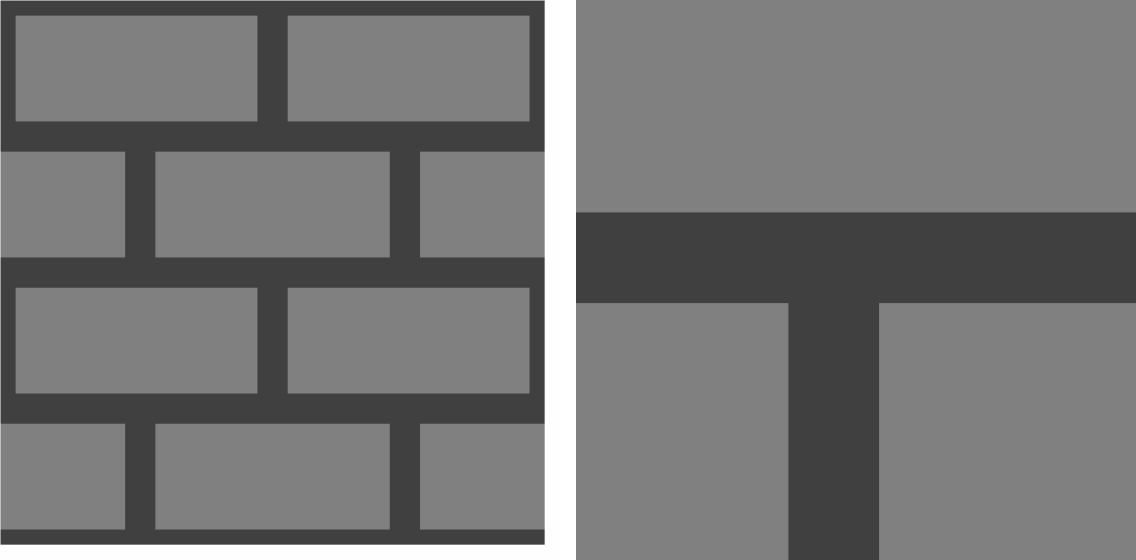
Left: the whole. Right: its middle third, enlarged.
Write a WebGL 1 fragment shader that draws this pattern.

```glsl
precision highp float;

uniform vec2 u_resolution;

// Lengths are fractions of the canvas
const float WALL_SIZE = 0.9717;
const float WALL_INSET = 0.0009;     // gap at the left and top edges
const float ROWS = 4.0;
const float HALF_MORTAR = 0.0270;
const float SHIFTED_JOINT = 0.2363;  // joint to wall centre in shifted rows

const vec3 BRICK_COLOR = vec3(0.502);
const vec3 MORTAR_COLOR = vec3(0.251);
const vec3 MARGIN_COLOR = vec3(0.996);

// Antialiased coverage of the region where the signed distance is negative
float coverage(float signedDistance, float pixel) {
  return clamp(0.5 - signedDistance / pixel, 0.0, 1.0);
}

// Distance to the nearest vertical joint; the wall is mirror symmetric
float jointDistance(float x, float row) {
  float fromCentre = abs(x - 0.5 * WALL_SIZE);
  float straight = min(fromCentre, abs(fromCentre - 0.5 * WALL_SIZE));
  float shifted = abs(fromCentre - SHIFTED_JOINT);
  return mod(row, 2.0) < 0.5 ? straight : shifted;
}

// Distance to the nearest horizontal bed of mortar
float bedDistance(float y) {
  float rowHeight = WALL_SIZE / ROWS;
  float inRow = mod(y, rowHeight);
  return min(inRow, rowHeight - inRow);
}

void main() {
  float pixel = 1.0 / min(u_resolution.x, u_resolution.y);
  vec2 uv = gl_FragCoord.xy / u_resolution;

  // Wall space: origin at the top left, y pointing down
  vec2 wall = vec2(uv.x, 1.0 - uv.y) - WALL_INSET;
  float row = floor(wall.y * ROWS / WALL_SIZE);

  // Bricks are whatever lies beyond half a mortar width from every line
  float acrossJoint = coverage(HALF_MORTAR - jointDistance(wall.x, row), pixel);
  float acrossBed = coverage(HALF_MORTAR - bedDistance(wall.y), pixel);
  vec3 color = mix(MORTAR_COLOR, BRICK_COLOR, acrossJoint * acrossBed);

  // Plain margin around the wall
  vec2 outside = abs(wall - 0.5 * WALL_SIZE) - 0.5 * WALL_SIZE;
  float inWall = coverage(outside.x, pixel) * coverage(outside.y, pixel);
  color = mix(MARGIN_COLOR, color, inWall);

  gl_FragColor = vec4(color, 1.0);
}
```
